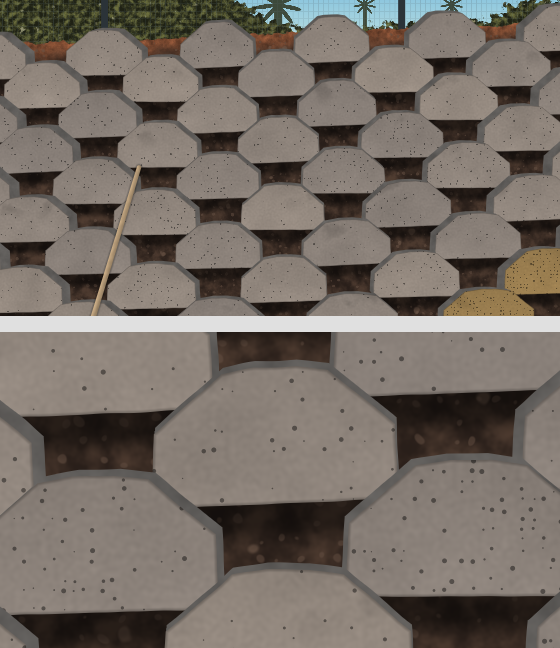
Top, the full canvas; bottom, a detail of the centre.
Reproduce this pattern procedurally as a Shadertoy shader.

```glsl
// Retaining wall of staggered concrete blocks on dark soil, below a hedge, fence and sky.
// Each row picks its nearest block; a convex distance function shapes the face and its
// receding side, while gradient noise and random spots supply stains, pits and pebbles.

vec2 hash2(vec2 p) { // in -1..1
    p = vec2(dot(p, vec2(127.1, 311.7)), dot(p, vec2(269.5, 183.3)));
    return 2.0 * fract(sin(p) * 43758.5) - 1.0;
}

float noise(vec2 p) { // gradient noise
    vec2 i = floor(p), f = fract(p), u = f * f * (3.0 - 2.0 * f), e = vec2(1, 0);
    float low = mix(dot(hash2(i), f), dot(hash2(i + e), f - e), u.x);
    float high = mix(dot(hash2(i + e.yx), f - e.yx), dot(hash2(i + 1.0), f - 1.0), u.x);
    return mix(low, high, u.y);
}

float fbm(vec2 p) {
    float sum = 0.0, amp = 1.0;
    for (int i = 0; i < 4; i++) {
        sum += amp * noise(p);
        p = mat2(1.6, 1.2, -1.2, 1.6) * p + 7.3;
        amp *= 0.55;
    }
    return sum;
}

// Round spots of random size, one in some of the unit cells
float spots(vec2 p, float share) {
    vec2 cell = floor(p), h = hash2(cell + 31.0);
    float r = 0.12 + 0.2 * abs(h.x);
    float d = length(fract(p) - 0.5 - 0.2 * hash2(cell)) - r;
    return smoothstep(0.0, 0.12, -d) * step(abs(h.y), share);
}

float fill(float d) { return clamp(0.5 - d * iResolution.y, 0.0, 1.0); }

// Block face: flat base, near-upright sides, bevelled shoulders (y points down)
float blockDist(vec2 q, float halfW) {
    q.x = abs(q.x);
    float d = max(abs(q.y) - 0.072, dot(q, vec2(0.998, -0.05)) - halfW);
    d = max(d, dot(q, vec2(0.647, -0.763)) - 0.647 * halfW - 0.005);
    d = max(d, dot(q, vec2(0.15, -0.989)) - 0.0745);
    return max(d, dot(q, vec2(0.78, 0.62)) - 0.78 * halfW - 0.037);
}

vec3 background(vec2 p, float ground) {
    vec3 col = mix(vec3(0.56, 0.78, 0.87), vec3(0.70, 0.86, 0.88), p.y * 9.0);
    // Distant palms
    for (int i = 0; i < 3; i++) {
        float size = i == 0 ? 0.075 : 0.036;
        vec2 q = p - vec2(0.88 + 0.275 * float(i), 0.015);
        float angle = atan(q.y, q.x);
        float frond = length(q) - size * (0.25 + 0.75 * pow(abs(sin(angle * 4.5 + 0.6)), 3.0));
        float trunk = max(abs(q.x) - size * 0.17, -q.y);
        col = mix(col, vec3(0.20, 0.23, 0.16), 0.9 * fill(min(frond, trunk)));
    }
    // Hedge, tall at the left, low growth elsewhere
    float leaf = fbm(p * 38.0);
    float tall = 0.16 * smoothstep(0.95, 0.6, p.x) + 0.06 * smoothstep(1.48, 1.7, p.x);
    float cover = p.y - ground + 0.015 + tall + 0.045 * leaf;
    vec3 green = mix(vec3(0.12, 0.13, 0.08), vec3(0.42, 0.43, 0.24), smoothstep(-0.35, 0.6, fbm(p * 55.0 + 9.0)));
    green = mix(green, vec3(0.70, 0.69, 0.55), 0.7 * smoothstep(0.4, 0.7, leaf));
    col = mix(col, green, smoothstep(-0.004, 0.006, cover));
    // Wire mesh and posts
    vec2 mesh = abs(fract(p * vec2(62.0, 42.0)) - 0.5) / vec2(62.0, 42.0);
    col = mix(col, vec3(0.36, 0.43, 0.46), 0.35 * fill(min(mesh.x, mesh.y) - 0.0006));
    float post = abs(mod(p.x + 0.139, 0.94) - 0.47) - 0.011;
    return mix(col, vec3(0.17, 0.20, 0.22), fill(post));
}

vec3 soil(vec2 p, float depth) {
    vec3 col = mix(vec3(0.16, 0.12, 0.10), vec3(0.31, 0.235, 0.19), smoothstep(-0.5, 0.6, fbm(p * 24.0)));
    col = mix(col, vec3(0.49, 0.29, 0.19) * (1.0 + 0.5 * fbm(p * 45.0)), smoothstep(0.08, 0.0, depth));
    vec2 warped = p + 0.006 * noise(p * 50.0);
    col = mix(col, vec3(0.38, 0.30, 0.25), 0.55 * spots(warped * 48.0, 0.4));
    return mix(col, vec3(0.44, 0.35, 0.29), 0.6 * spots(warped * 24.0 + 5.0, 0.13));
}

vec3 concrete(vec2 p, vec2 q, vec2 id, bool sandy) {
    vec2 h = hash2(id + 3.0);
    float stain = fbm(p * 9.0 + h * 5.0), grain = noise(p * 150.0);
    vec3 col = vec3(0.555, 0.515, 0.482) + h.x * vec3(0.03, 0.025, 0.018);
    if (sandy) col = vec3(0.60, 0.49, 0.31);
    col *= 1.0 + 0.09 * stain + 0.06 * grain + 0.5 * q.y;
    col *= 1.0 - 0.16 * smoothstep(0.15, 0.6, stain) * smoothstep(0.04, -0.05, q.y);
    float pits = sandy ? 0.55 : 0.12 + 0.08 * h.y;
    return col * (1.0 - 0.42 * spots(p * 95.0, pits));
}

void mainImage(out vec4 fragColor, in vec2 fragCoord) {
    vec2 p = vec2(fragCoord.x, iResolution.y - fragCoord.y) / iResolution.y; // y down
    float ground = 0.143 - 0.04 * p.x + 0.018 * fbm(p * 18.0);
    vec3 col = mix(background(p, ground), soil(p, p.y - ground), fill(ground - p.y));

    // Rows from top to bottom, widening towards the viewer
    for (int i = 0; i < 9; i++) {
        float row = float(i), pitch = 0.363 + 0.0081 * row, stagger = 0.5 * mod(row, 2.0);
        float slope = 0.002 * row - 0.052;
        float column = floor((p.x - 0.69) / pitch - stagger + 0.5);
        float along = (column + stagger) * pitch;
        vec2 id = vec2(column, row), h = hash2(id);
        vec2 center = vec2(0.69 + along, 0.146 + 0.0972 * row + 0.0014 * row * row + slope * along);
        vec2 q = p - center - 0.004 * h;
        q.y -= q.x * (0.5 * slope + 0.025 * h.x);
        q += 0.0015 * vec2(noise(p * 30.0), noise(p * 30.0 + 8.0));
        float halfW = pitch * (0.326 + 0.008 * h.y);
        vec2 recede = vec2(0.03 * (0.93 - center.x), -0.007);
        float face = blockDist(q, halfW);
        float side = min(blockDist(q - recede, halfW), blockDist(q - 0.5 * recede, halfW));
        float shadow = blockDist(q - vec2(0.0, 0.032), halfW - 0.012);
        col *= 1.0 - 0.5 * smoothstep(0.018, -0.012, shadow);
        col = mix(col, vec3(0.37, 0.36, 0.35) * (1.0 + 0.2 * fbm(p * 25.0)), fill(side));
        vec3 front = concrete(p, q, id, row > 6.5 && center.x > 1.5);
        front *= 1.0 - 0.22 * smoothstep(-0.004, 0.0, face);
        col = mix(col, front, fill(face));
    }

    // Leaning pole
    vec2 foot = vec2(0.29, 1.02), axis = vec2(0.15, -0.49), w = p - foot;
    float t = clamp(dot(w, axis) / dot(axis, axis), 0.0, 1.0);
    float pole = length(w - axis * t) - 0.0085 + 0.0015 * t;
    float across = (w.x - axis.x * t) / 0.0085;
    vec3 wood = vec3(0.68, 0.58, 0.45) * (1.0 - 0.2 * across + 0.1 * noise(vec2(across, t * 30.0)));
    col *= 1.0 - 0.25 * smoothstep(0.008, 0.0, pole);
    fragColor = vec4(mix(col, wood, fill(pole)), 1.0);
}
```
